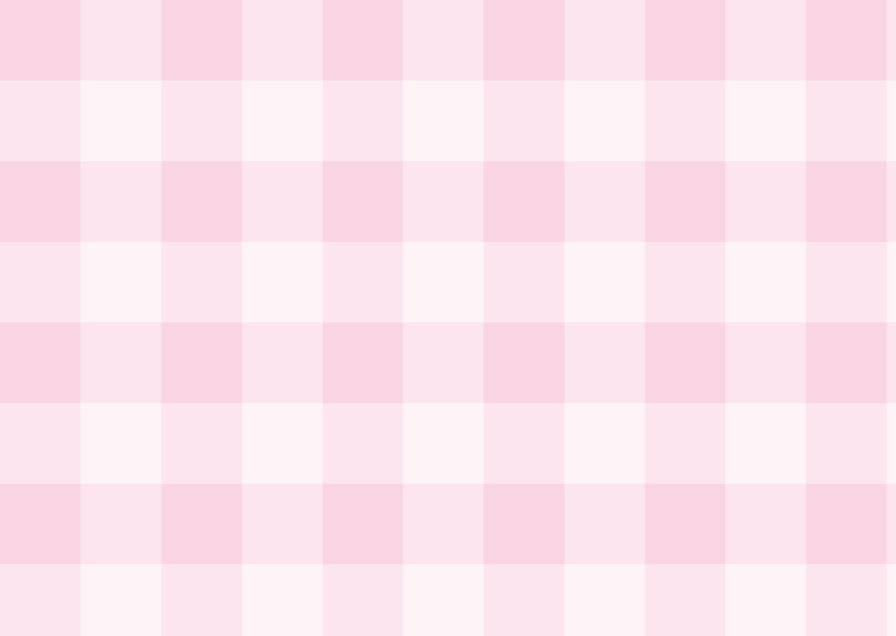
Reproduce this pattern procedurally as a Shadertoy shader.

```glsl
// Pale pink gingham: equal vertical and horizontal bands that deepen where they cross.

const float REPEATS_ACROSS = 5.557;  // band-and-gap pairs per canvas width
const float BAND_SHARE = 0.5;        // part of each repeat covered by the band
const vec3 GROUND   = vec3(0.997, 0.953, 0.969);
const vec3 BAND     = vec3(0.988, 0.898, 0.933);
const vec3 CROSSING = vec3(0.978, 0.835, 0.896);

// Antialiased coverage of bands starting at each whole number, on both axes.
vec2 bandCoverage(vec2 p, float pixel) {
    float halfBand = 0.5 * BAND_SHARE;
    vec2 fromCentre = abs(fract(p - halfBand + 0.5) - 0.5);
    return clamp((halfBand - fromCentre) / pixel + 0.5, 0.0, 1.0);
}

void mainImage(out vec4 fragColor, in vec2 fragCoord) {
    // Repeat units, measured from the top left corner
    float pixel = REPEATS_ACROSS / iResolution.x;
    vec2 p = vec2(fragCoord.x, iResolution.y - fragCoord.y) * pixel;

    // Blend the plain and crossed tones by the coverage of both sets of bands
    vec2 band = bandCoverage(p, pixel);
    vec3 gapRow = mix(GROUND, BAND, band.x);
    vec3 bandRow = mix(BAND, CROSSING, band.x);
    fragColor = vec4(mix(gapRow, bandRow, band.y), 1.0);
}
```
